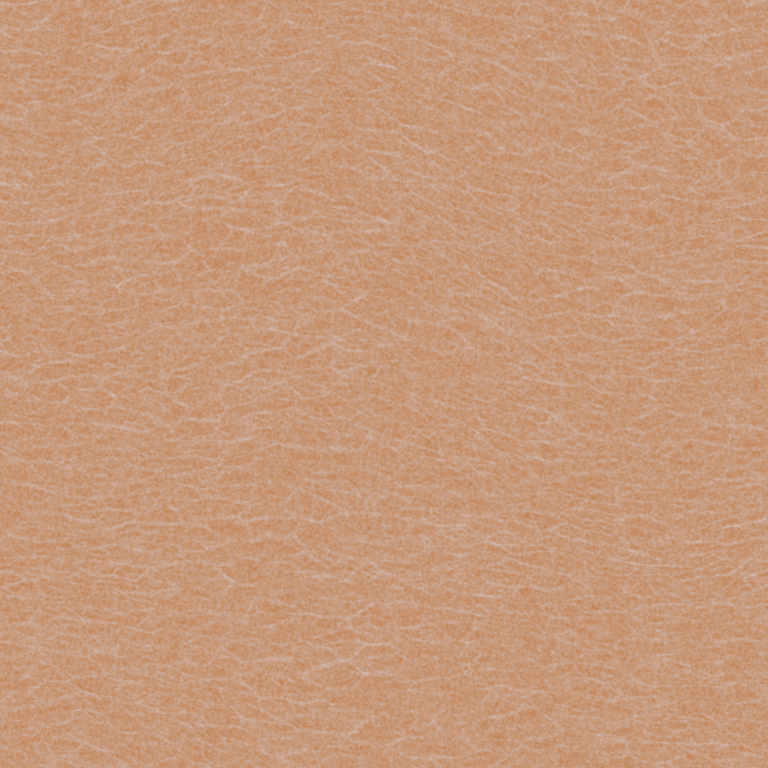
A Shadertoy shader for this texture:

```glsl
// Tan leather with fine pale creases running mostly sideways
#define TAN_DEEP vec3(0.770, 0.550, 0.390)
#define TAN_PALE vec3(0.800, 0.670, 0.600)
#define BASE_TONE 0.21
#define LARGE_CELLS vec2(21.0, 44.0)
#define SMALL_CELLS vec2(38.0, 84.0)
#define CREASE_WIDTH 0.0022
#define LARGE_CREASE 0.50
#define SMALL_CREASE 0.36
#define LONG_FOLD 0.24
#define MOTTLE 0.26
#define GRAIN_SCALE 330.0
#define GRAIN 1.05

vec2 hash2(vec2 p) {
    vec3 q = fract(p.xyx * vec3(0.1031, 0.1030, 0.0973));
    q += dot(q, q.yzx + 33.33);
    return fract((q.xx + q.yz) * q.zy);
}

float noise(vec2 p) {
    vec2 cell = floor(p), f = fract(p);
    f = f * f * (3.0 - 2.0 * f);
    float low = mix(hash2(cell).x, hash2(cell + vec2(1, 0)).x, f.x);
    float high = mix(hash2(cell + vec2(0, 1)).x, hash2(cell + vec2(1, 1)).x, f.x);
    return mix(low, high, f.y);
}

vec2 rotate(vec2 p, float angle) {
    float c = cos(angle), s = sin(angle);
    return vec2(c * p.x - s * p.y, s * p.x + c * p.y);
}

// Creases along the borders of flattened cells, each with its own strength
float creaseWeb(vec2 p, vec2 cells, float width) {
    vec2 q = p * cells, base = floor(q), f = fract(q);
    vec2 nearest = vec2(0), nearestId = vec2(0);
    float best = 1e3;
    for (int j = -1; j <= 1; j++)
    for (int i = -1; i <= 1; i++) {
        vec2 id = vec2(i, j);
        vec2 site = id + hash2(base + id) - f;
        float d = dot(site, site);
        if (d < best) { best = d; nearest = site; nearestId = id; }
    }
    float crease = 0.0;
    for (int j = -2; j <= 2; j++)
    for (int i = -2; i <= 2; i++) {
        vec2 id = nearestId + vec2(i, j);
        if (i == 0 && j == 0) continue;
        vec2 site = id + hash2(base + id) - f;
        vec2 between = site - nearest;
        vec2 normal = between * cells;
        float span = length(normal);
        // Border distance in canvas units
        float d = 0.5 * dot(site + nearest, between) / span;
        float strength = mix(0.3, 1.0, hash2(2.0 * base + id + nearestId + 71.0).x);
        strength *= mix(0.5, 1.0, abs(normal.y) / span);
        crease = max(crease, strength * exp(-d * d / (width * width)));
    }
    return crease;
}

// Slow bends turn the creases; small bends make them waver
vec2 bendHide(vec2 p) {
    p.y += 0.10 * noise(p * vec2(2.6, 2.2) + 3.7) + 0.05 * p.x;
    p.y += 0.020 * noise(p * vec2(8.0, 10.0) + 19.1);
    p += 0.004 * (vec2(noise(p * 45.0), noise(p * 45.0 + 57.3)) - 0.5);
    return p;
}

void mainImage(out vec4 fragColor, in vec2 fragCoord) {
    vec2 uv = fragCoord / iResolution.y;
    vec2 hide = bendHide(uv + 2.0);

    // Two crossing crease networks, slightly uneven in strength
    float patchiness = mix(0.9, 1.1, noise(uv * 7.0 + 8.0));
    float large = creaseWeb(hide, LARGE_CELLS, CREASE_WIDTH);
    float small = creaseWeb(rotate(hide, 0.16), SMALL_CELLS, CREASE_WIDTH * 0.75);

    // Long shallow folds
    float fold = noise(rotate(hide, -0.09) * vec2(19.0, 84.0) + 5.0);
    fold = pow(1.0 - abs(2.0 * fold - 1.0), 4.0);

    // Soft mottling
    float mottle = 0.4 * noise(hide * vec2(48.0, 105.0) + 31.0)
                 + 0.6 * noise(hide * vec2(100.0, 170.0) + 11.0) - 0.5;

    // Fine grain from two turned layers
    float grain = 0.6 * noise(rotate(uv, 0.6) * GRAIN_SCALE + 400.0)
                + 0.4 * noise(rotate(uv, 1.1) * GRAIN_SCALE * 1.35 + 900.0) - 0.5;

    float tone = BASE_TONE + patchiness * (LARGE_CREASE * large + SMALL_CREASE * small)
               + LONG_FOLD * fold + MOTTLE * mottle + GRAIN * grain;
    fragColor = vec4(mix(TAN_DEEP, TAN_PALE, clamp(tone, -0.3, 1.3)), 1.0);
}
```
